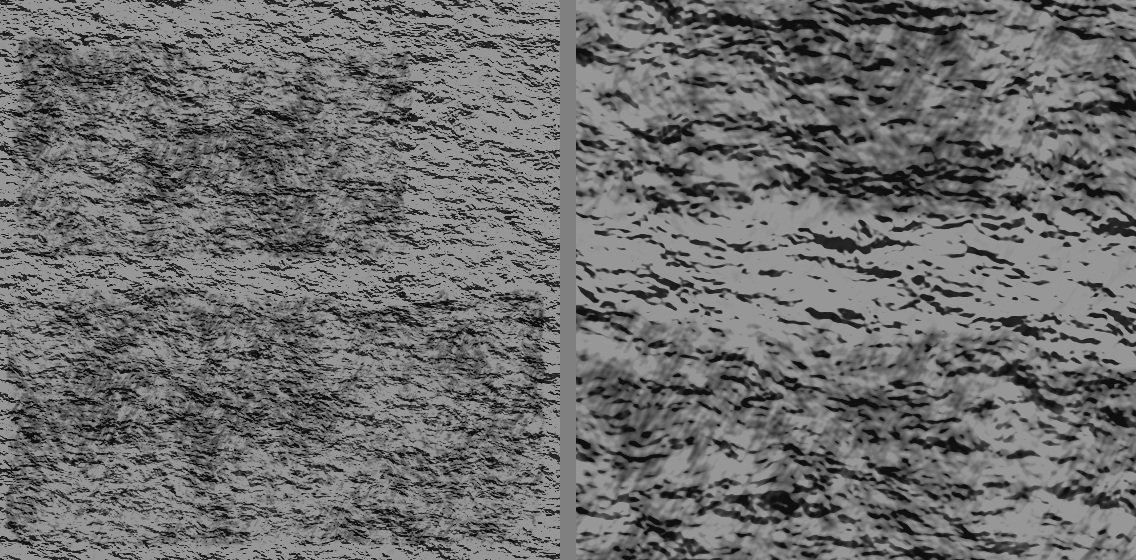
Left, the full canvas; right, a detail of the centre.
Write a Shadertoy shader that draws this texture.

```glsl
// Weathered grey masonry: two large stained stones set in pale, cracked mortar.
// Cracks are the shaded undersides of a warped gradient-noise relief; stones add
// cloudy stains and fibrous grain. All noise wraps, so the canvas tiles once.

#define PALE 0.592          // brightest grey, where the surface clips flat
#define STONE_TONE 0.565    // unstained stone
#define STAIN 0.19          // depth of the cloudy stains
#define GRAIN 0.085         // contrast of the fibrous grain
#define CRACK_DEPTH 0.48    // darkness of mortar cracks
#define CRACK_LEVEL 0.32    // higher means fewer cracks
#define EDGE_WOBBLE 0.016   // unevenness of the stone outlines
#define SLANT 0.08          // downward tilt of the cracks to the right
#define LIGHT vec2(0.0008, 0.0026)

vec2 hashGradient(vec2 cell) {
    vec3 h = fract(cell.xyx * vec3(0.1031, 0.1030, 0.0973));
    h += dot(h, h.yzx + 33.33);
    float angle = 6.28318 * fract((h.x + h.y) * h.z);
    return vec2(cos(angle), sin(angle));
}

// Gradient noise wrapping after a whole number of cells.
float gradientNoise(vec2 p, vec2 period, float seed) {
    vec2 i = floor(p), f = p - i;
    vec2 u = f * f * f * (f * (f * 6.0 - 15.0) + 10.0);
    vec4 corner;
    for (int k = 0; k < 4; k++) {
        vec2 o = vec2(k & 1, k >> 1);
        corner[k] = dot(hashGradient(mod(i + o, period) + seed), f - o);
    }
    return mix(mix(corner.x, corner.y, u.x), mix(corner.z, corner.w, u.x), u.y);
}

float fbm(vec2 p, vec2 freq, int octaves, float gain, float seed) {
    float sum = 0.0, amp = 1.0;
    for (int k = 0; k < octaves; k++) {
        sum += amp * gradientNoise(p * freq, freq, seed);
        freq *= 2.0;
        amp *= gain;
        seed += 17.0;
    }
    return sum;
}

// Rounded block whose top edge sags around x = dipX.
float stoneDistance(vec2 p, vec2 center, vec2 halfSize, float dipX, float dip) {
    vec2 l = p - center;
    float sag = (p.x - dipX) / 0.085;
    l.y += dip * exp(-sag * sag) * smoothstep(0.0, halfSize.y, l.y);
    vec2 q = abs(l) - halfSize + 0.035;
    return length(max(q, 0.0)) + min(max(q.x, q.y), 0.0) - 0.035;
}

// Height difference towards the light, scaled to about unit deviation.
float reliefShade(vec2 p) {
    vec2 slanted = vec2(p.x, p.y + SLANT * p.x);
    vec2 freq = vec2(14.0, 25.0);
    float h = fbm(slanted, freq, 5, 0.64, 3.0);
    return (fbm(slanted + LIGHT, freq, 5, 0.64, 3.0) - h) * 9.0;
}

void mainImage(out vec4 fragColor, in vec2 fragCoord) {
    vec2 uv = fragCoord / iResolution.xy;

    // Bend the surface so cracks drift instead of running straight.
    vec2 bend = vec2(fbm(uv, vec2(9.0), 3, 0.6, 101.0), fbm(uv, vec2(9.0), 3, 0.6, 211.0));
    vec2 p = uv + 0.010 * bend;

    // Stone outlines, crisp in some stretches and faded in others
    vec2 edge = uv + EDGE_WOBBLE * bend;
    float upper = stoneDistance(edge, vec2(0.380, 0.730), vec2(0.350, 0.192), 0.42, 0.050);
    float lower = stoneDistance(edge, vec2(0.492, 0.253), vec2(0.478, 0.228), 0.65, 0.035);
    float d = min(upper, lower);
    float fade = mix(0.004, 0.030, smoothstep(-0.1, 0.4, bend.y));
    float stone = smoothstep(0.004, -fade, d);
    float rim = stone * exp(-abs(d) / 0.008);

    // Cracks, thinning out in calm patches
    float shade = reliefShade(p);
    float calm = fbm(uv, vec2(6.0, 10.0), 3, 0.6, 47.0);
    float crack = smoothstep(0.0, 1.2, shade - CRACK_LEVEL - 0.7 * calm);

    // Broad stains, gathered in faint upright bands
    float cloud = fbm(p, vec2(7.0, 5.0), 6, 0.65, 151.0);
    cloud += 0.10 * cos(6.28318 * 6.0 * uv.x) * smoothstep(0.0, -0.05, lower);
    cloud = smoothstep(-0.5, 0.5, cloud);

    // Fibres leaning two ways, blended by patches
    vec2 g = uv + 0.003 * bend;
    float leanRight = fbm(vec2(g.x - 0.5 * g.y, g.y), vec2(76.0, 40.0), 3, 0.8, 67.0);
    float leanLeft = fbm(vec2(g.x + 0.5 * g.y, g.y), vec2(64.0, 60.0), 3, 0.8, 89.0);
    float grain = 3.0 * mix(leanRight, leanLeft, smoothstep(-0.15, 0.15, bend.x));

    // Tones
    float mortarTone = 0.610 + 0.022 * grain - CRACK_DEPTH * crack;
    float stoneTone = STONE_TONE - STAIN * cloud + GRAIN * grain
        - 0.055 * shade - 0.26 * crack - 0.07 * rim;
    float grey = clamp(mix(mortarTone, stoneTone, stone), 0.06, PALE);
    fragColor = vec4(vec3(grey), 1.0);
}
```
